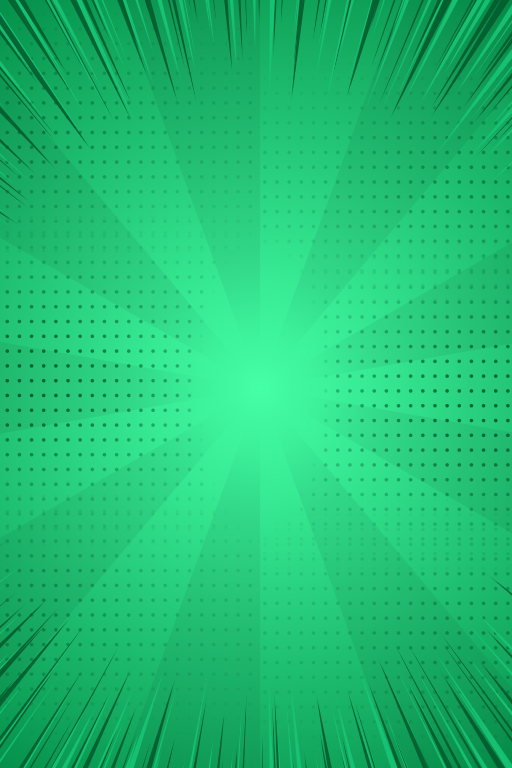
Give the GLSL for this background, as a Shadertoy shader.

```glsl
const float TAU = 6.2831853;

// Lengths are fractions of the canvas height
const vec2 FOCUS = vec2(0.508, 0.495);          // fraction of width and height
const vec3 CORE_COLOR = vec3(0.27, 1.00, 0.65);
const vec3 RIM_COLOR = vec3(0.02, 0.55, 0.285);
const vec3 INK_COLOR = vec3(0.01, 0.36, 0.18);
const vec3 STREAK_COLOR = vec3(0.09, 0.77, 0.46);
const float GLOW_RADIUS = 0.60;
const float RAY_COUNT = 9.0;
const float RAY_CONTRAST = 0.06;

const vec2 DOT_PITCH = vec2(0.01582, 0.01927);
const float DOT_RADIUS = 0.0023;
const vec2 DOT_CLEARING = vec2(0.083, 0.185);   // empty ellipse at the focus
const vec2 DOT_COLUMNS = vec2(-0.3292, 0.0695); // left, right grid origins
const vec3 LEFT_BANDS = vec3(0.8275, 0.5043, 0.1992);
const vec3 RIGHT_BANDS = vec3(0.7630, 0.4717, 0.1758);
const vec3 BAND_REACH = vec3(0.20, 0.25, 0.20);
const vec3 BAND_OPACITY = vec3(0.60, 0.95, 0.55);

const int STREAK_LAYERS = 4;
const float STREAK_COUNT = 89.0;
const float STREAK_START = 0.37;
const float STREAK_SPREAD = 0.12;
const float STREAK_TAPER = 0.026;

float hash(vec2 p) {
    vec3 q = fract(p.xyx * vec3(0.1031, 0.1030, 0.0973));
    q += dot(q, q.yzx + 33.33);
    return fract((q.x + q.y) * q.z);
}

// Pixel coverage of a signed distance
float coverage(float dist, float pixel) {
    return clamp(0.5 - dist / pixel, 0.0, 1.0);
}

// Alternating sectors that blend together at the focus
float sunRays(float angle, float radius, float pixel) {
    float edge = sin(RAY_COUNT * (angle - TAU * 0.25)) * radius / RAY_COUNT;
    return coverage(-edge, pixel) * smoothstep(0.0, 0.17, radius);
}

// Overlapping dot bands, strongest at each band's middle row
float halftone(vec2 offset, float height, float pixel) {
    bool isLeft = offset.x < 0.0;
    vec3 bands = isLeft ? LEFT_BANDS : RIGHT_BANDS;
    float column = isLeft ? DOT_COLUMNS.x : DOT_COLUMNS.y;
    float ink = 0.0;
    for (int i = 0; i < 3; i++) {
        vec2 local = vec2(offset.x - column, height - bands[i]);
        vec2 cell = (fract(local / DOT_PITCH + 0.5) - 0.5) * DOT_PITCH;
        float fade = 1.0 - smoothstep(0.0, BAND_REACH[i], abs(local.y));
        float dotMask = coverage(length(cell) - DOT_RADIUS, pixel);
        ink = max(ink, dotMask * fade * BAND_OPACITY[i]);
    }
    float clearing = smoothstep(0.92, 1.2, length(offset / DOT_CLEARING));
    return ink * clearing * mix(0.35, 1.0, smoothstep(0.04, 0.3, abs(offset.x)));
}

// Radial spikes that widen from a random tip toward the border
float streaks(float angle, float radius, float layer, float pixel) {
    float count = STREAK_COUNT + 7.0 * layer;
    float slot = (angle / TAU + 0.5) * count;
    vec2 seed = vec2(floor(slot), 17.0 * layer + 5.0);
    float middle = mix(0.3, 0.7, hash(seed));
    float across = (fract(slot) - middle) * TAU * radius / count;
    float past = radius - STREAK_START - STREAK_SPREAD * hash(seed + 41.3);
    float halfWidth = past * STREAK_TAPER * mix(0.3, 1.1, hash(seed + 87.1));
    return coverage(abs(across) - halfWidth, pixel) * smoothstep(0.0, 0.03, past);
}

void mainImage(out vec4 fragColor, in vec2 fragCoord) {
    float pixel = 1.0 / iResolution.y;
    vec2 offset = (fragCoord - FOCUS * iResolution.xy) * pixel;
    float radius = length(offset);
    float angle = atan(offset.y, offset.x);

    // Glow and rays
    vec3 color = mix(CORE_COLOR, RIM_COLOR, min(radius / GLOW_RADIUS, 1.0));
    color *= 1.0 + RAY_CONTRAST * (0.5 - sunRays(angle, radius, pixel))
        * smoothstep(0.0, 0.17, radius);

    // Dots
    color = mix(color, INK_COLOR, halftone(offset, fragCoord.y * pixel, pixel));

    // Light streaks alternating with dark ones
    for (int i = 0; i < STREAK_LAYERS; i++) {
        vec3 tint = i % 2 == 0 ? STREAK_COLOR : INK_COLOR;
        color = mix(color, tint, 0.9 * streaks(angle, radius, float(i), pixel));
    }
    fragColor = vec4(color, 1.0);
}
```
